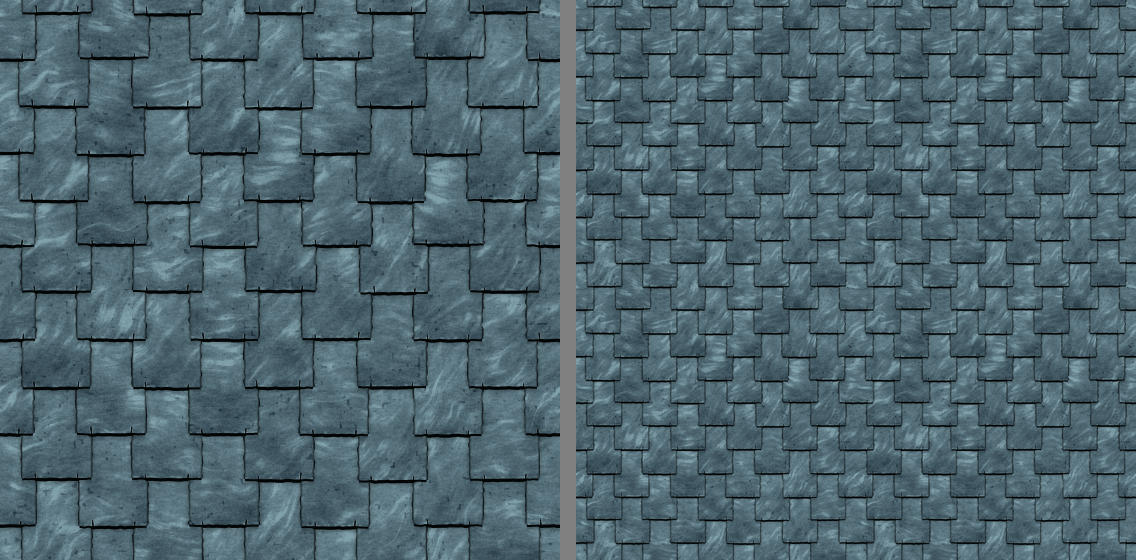
Left: one tile. Right: repeated 2 by 2.
This texture is drawn by a Shadertoy shader. Its source:

```glsl
#define COLUMNS 5.0
#define ROWS 12.0
#define ROW_OFFSET 0.74
#define HALF_WIDTH 0.306
#define JITTER 0.022
#define SHADOW_DROP 0.031
#define SIDE_GAP 0.015
#define HOOK_X 0.188
#define SLATE vec3(0.32, 0.42, 0.46)
#define TONE_STEP vec3(0.13, 0.15, 0.15)
#define GAP_COLOR vec3(0.01, 0.02, 0.02)

vec2 hash2(vec2 p) {
    vec3 h = fract(p.xyx * vec3(0.1031, 0.1030, 0.0973));
    h += dot(h, h.yzx + 33.33);
    return fract((h.xx + h.yz) * h.zy);
}

float noise(vec2 p) {
    vec2 i = floor(p), f = fract(p);
    f = f * f * (3.0 - 2.0 * f);
    float low = mix(hash2(i).x, hash2(i + vec2(1, 0)).x, f.x);
    float high = mix(hash2(i + vec2(0, 1)).x, hash2(i + vec2(1, 1)).x, f.x);
    return mix(low, high, f.y);
}

float fbm(vec2 p) {
    float sum = 0.0, weight = 0.5;
    for (int i = 0; i < 5; i++) {
        sum += weight * noise(p);
        p = mat2(1.6, 1.2, -1.2, 1.6) * p + 7.3;
        weight *= 0.5;
    }
    return sum / 0.97;
}

// Stone surface in tile coordinates, origin at the middle of the lower edge
vec3 slate(vec2 p, vec2 id) {
    vec2 rnd = hash2(id + 31.7);
    vec2 s = p + 10.0 + 60.0 * hash2(id + 5.1);
    float angle = mix(-0.3, 1.2, rnd.x);
    vec2 along = vec2(cos(angle), sin(angle));
    vec2 warped = s + 0.12 * vec2(noise(s * 5.0), noise(s * 5.0 + 19.0));
    vec2 grainDir = vec2(dot(warped, along), dot(warped, vec2(-along.y, along.x)));

    float cloud = fbm(s * 4.5);
    float streak = fbm(grainDir * vec2(5.0, 21.0));
    float upper = smoothstep(0.1, 0.75, p.y);
    float tone = 1.5 * (cloud - 0.5) + 1.1 * (streak - 0.5);
    tone += mix(-0.22, 0.32, upper) + 0.3 * (rnd.y - 0.5);
    tone += 0.75 * smoothstep(0.52, 0.75, streak) * smoothstep(0.42, 0.66, cloud);

    // Fine grain, bedding lines and pits
    tone += 0.5 * (noise(s * 85.0) - 0.5) + 0.35 * (noise(s * vec2(22.0, 75.0)) - 0.5);
    tone -= 0.9 * smoothstep(0.8, 0.95, noise(s * 30.0)) * smoothstep(0.45, 0.7, noise(s * 6.0 + 3.0));

    // Pale vein on some tiles
    float vein = abs(grainDir.y - floor(grainDir.y) - 0.5 + 0.25 * (noise(s * 3.0) - 0.5));
    tone += 0.7 * step(0.5, rnd.y) * (1.0 - smoothstep(0.003, 0.016, vein)) * noise(s * 9.0);

    // Worn lower edge
    float chips = smoothstep(0.55, 0.8, noise(s * vec2(32.0, 45.0)));
    tone += 0.8 * chips * (1.0 - smoothstep(0.008, 0.03, p.y));
    tone -= 0.25 * (1.0 - smoothstep(0.0, 0.1, p.y));
    return SLATE + TONE_STEP * clamp(tone, -1.5, 1.4);
}

void mainImage(out vec4 fragColor, in vec2 fragCoord) {
    vec2 uv = fragCoord / iResolution.xy;
    vec2 q = uv * COLUMNS;
    float px = COLUMNS / iResolution.y;
    float rowHeight = COLUMNS / ROWS;
    float baseRow = floor(uv.y * ROWS - ROW_OFFSET);
    vec3 color = GAP_COLOR;

    // Lay the courses from the lowest to the one on top
    for (int j = -2; j <= 1; j++) {
        float row = baseRow + float(j);
        float shift = 0.5 * mod(row, 2.0);
        float column = floor(q.x - shift + 0.5);
        vec2 id = mod(vec2(column, row), vec2(COLUMNS, ROWS));
        vec2 rnd = hash2(id + 11.3) - 0.5;
        float rowSlip = hash2(vec2(id.y, 77.0)).x - 0.5;
        vec2 p = q - vec2(column + shift, (row + ROW_OFFSET) * rowHeight);
        p -= JITTER * vec2(rnd.x + rowSlip, rnd.y + rowSlip);
        p.y -= 0.018 * rnd.x * p.x;

        // Distances to the rough sides and lower edge, positive inside
        float edge = sign(p.x);
        vec2 seed = 50.0 * (rnd + 1.0) + edge * 7.0;
        float rough = noise(vec2(p.y * 24.0, 0.0) + seed) - 0.5;
        float sideIn = HALF_WIDTH + 0.01 * rnd.y - abs(p.x) + 0.012 * rough;
        float lowIn = p.y + 0.008 * (noise(vec2(p.x * 28.0, 3.0) + 50.0 * (rnd + 1.0)) - 0.5);
        float inX = clamp(sideIn / px + 0.5, 0.0, 1.0);
        float inY = clamp(lowIn / px + 0.5, 0.0, 1.0);

        // Deep shadow below, thinner where it rests on the next course
        float drop = SHADOW_DROP * mix(1.0, 0.65, smoothstep(0.18, 0.21, abs(p.x)));
        float under = 1.0 - smoothstep(drop - 0.008, drop + 0.006, -lowIn);
        under = max(under, 0.3 * (1.0 - smoothstep(0.0, 0.08, -lowIn)));
        float beside = 1.0 - smoothstep(SIDE_GAP - 0.01, SIDE_GAP + 0.004, -sideIn);
        beside *= 0.7 + 0.6 * rough;
        beside = max(beside, 0.18 * (1.0 - smoothstep(0.0, 0.05, -sideIn)));
        color = mix(color, GAP_COLOR, max(under * inX, beside * inY));

        // Tile with two small wire hooks
        vec3 tile = slate(p, id);
        tile *= 1.0 - 0.22 * (1.0 - smoothstep(0.0, 0.015, sideIn));
        vec2 hookRnd = hash2(id + 40.0 + edge * 9.0);
        float hookX = abs(abs(p.x) - HOOK_X - 0.025 * (hookRnd.x - 0.5) - 0.1 * (p.y - 0.02));
        float hookTop = 1.0 - smoothstep(-0.008, 0.008, p.y - mix(0.025, 0.06, hookRnd.y));
        tile += 0.1 * hookTop * (1.0 - smoothstep(0.008, 0.02, hookX));
        tile = mix(tile, GAP_COLOR, 0.9 * hookTop * (1.0 - smoothstep(0.003, 0.01, hookX)));
        color = mix(color, tile, inX * inY);
    }
    fragColor = vec4(color, 1.0);
}
```
